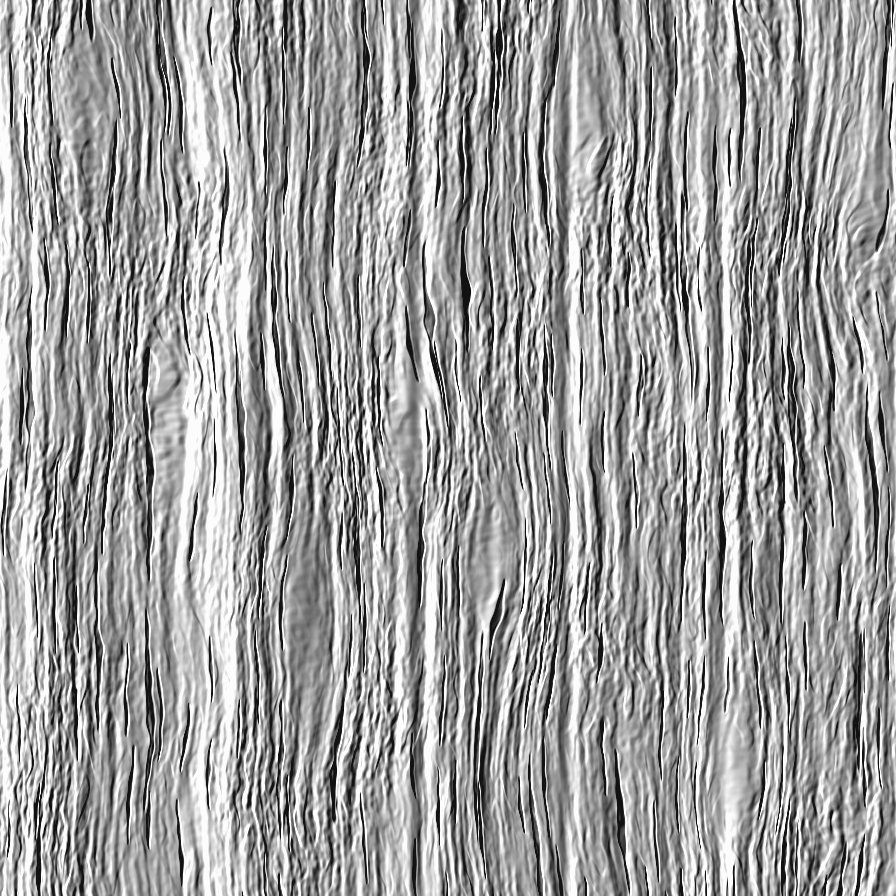
Give the GLSL for this texture, as a Shadertoy shader.

```glsl
// Weathered wooden planks in black and white, with upright grain.
// A height field of stretched gradient noise, bent around oval knots, is lit
// from the upper left; dark cracks and plank seams are laid over it.

const float BASE_TONE = 0.60;
const float RELIEF = 0.98;            // strength of the lit slopes
const float LIGHT_STEP = 0.0012;      // distance used to measure a slope
const vec2 TO_LIGHT = vec2(-0.9, 0.45);
const float CRACK_DARKNESS = 0.50;
const float SEAM_DARKNESS = 0.36;
const int KNOTS = 8;
const int SEAMS = 6;
// Each seam: position, groove depth, glow of the worn edge
const vec3 SEAM[SEAMS] = vec3[SEAMS](
    vec3(0.020, 0.35, 1.3), vec3(0.245, 0.15, 1.7), vec3(0.462, 1.0, 0.8),
    vec3(0.627, 1.0, 0.6), vec3(0.800, 0.70, 0.9), vec3(0.988, 0.60, 0.7));

vec2 hash2(vec2 p) {
    vec3 h = fract(p.xyx * vec3(0.1031, 0.1030, 0.0973));
    h += dot(h, h.yzx + 33.33);
    return fract((h.xx + h.yz) * h.zy);
}

float corner(vec2 cell, vec2 offset) {
    return dot(2.0 * hash2(cell) - 1.0, offset);
}

float gradientNoise(vec2 p) {
    vec2 i = floor(p), f = p - i;
    vec2 u = f * f * f * (f * (6.0 * f - 15.0) + 10.0);
    vec2 e = vec2(1.0, 0.0);
    return mix(mix(corner(i, f), corner(i + e, f - e), u.x),
               mix(corner(i + e.yx, f - e.yx), corner(i + e.xx, f - e.xx), u.x), u.y);
}

// Bends the grain: slow waves, lens-shaped knots, then a small ragged wobble
vec2 bendGrain(vec2 p) {
    vec2 q = p;
    q.x += 0.030 * gradientNoise(p * vec2(5.0, 3.5) + 40.0);
    for (int i = 0; i < KNOTS; i++) {
        vec2 rnd = hash2(vec2(float(i) * 3.7 + 1.0, 17.0));
        vec2 center = vec2((float(i) + 0.2 + 0.6 * rnd.x) / float(KNOTS), rnd.y);
        vec2 d = p - center;
        vec2 s = d / vec2(0.045, 0.10);
        q.x -= 0.65 * d.x * exp(-dot(s, s));
    }
    q.x += 0.007 * gradientNoise(p * vec2(14.0, 11.0) + 70.0);
    q.x += 0.0022 * gradientNoise(p * vec2(40.0, 45.0) + 90.0);
    return q;
}

// One tapered upright crack per cell, in columns shifted at random
float cracks(vec2 q, vec2 cells, float halfWidth, float share) {
    vec2 g = q * cells;
    float column = floor(g.x);
    g.y += 7.0 * hash2(vec2(column + 50.0, cells.x)).x;
    vec2 id = vec2(column + 50.0, floor(g.y) + 50.0);
    vec2 rnd = hash2(id + cells);
    vec2 f = fract(g);
    float taper = 1.0 - abs(2.0 * f.y - 1.0) / mix(0.55, 1.0, rnd.y);
    float ragged = 0.8 + 1.2 * gradientNoise(q * vec2(30.0, 38.0) + 20.0);
    float w = halfWidth * sqrt(max(taper, 0.0)) * ragged;
    float d = abs(f.x - mix(0.22, 0.78, rnd.x)) / cells.x;
    float present = step(hash2(id + 130.0).x, share) * smoothstep(0.0, 0.12, taper);
    return present * (1.0 - smoothstep(w - 0.0011, w + 0.0011, d));
}

// Height of the wood in x, crack cover in y
vec2 woodSurface(vec2 p) {
    vec2 q = bendGrain(p);
    float crack = max(cracks(q, vec2(14.0, 4.0), 0.0038, 0.62),
                      cracks(q + 3.0, vec2(36.0, 8.5), 0.0021, 0.55));
    float roughness = smoothstep(-0.15, 0.30, gradientNoise(p * vec2(8.0, 5.0) + 11.0));
    float chipNoise = gradientNoise(q * vec2(95.0, 30.0) + 5.0);
    float height = 0.0050 * gradientNoise(q * vec2(60.0, 4.5) + 31.0);
    height += 0.0019 * gradientNoise(q * vec2(150.0, 12.0) + 63.0);
    height += 0.0013 * (0.55 + 0.7 * roughness) * smoothstep(-0.15, 0.15, chipNoise);
    height += 0.0009 * (0.6 + roughness) * gradientNoise(q * vec2(190.0, 110.0));
    return vec2(height - 0.0013 * crack, crack);
}

// Light change in x, groove cover in y
vec2 plankSeams(vec2 p) {
    vec2 seams = vec2(0.0);
    for (int i = 0; i < SEAMS; i++) {
        vec3 seam = SEAM[i];
        float wander = mix(0.024, 0.005, seam.y);
        float d = p.x - seam.x;
        d -= wander * gradientNoise(vec2(p.y * 5.0, float(i) * 9.3 + 0.5));
        float groove = seam.y * exp(-pow(abs(d) / 0.0075, 2.0));
        float litEdge = seam.y * exp(-pow(abs(d - 0.014) / 0.006, 2.0));
        float glow = seam.z * exp(-pow(abs(d + 0.006) / 0.030, 2.0));
        seams += vec2(0.34 * litEdge + 0.20 * glow - SEAM_DARKNESS * groove, groove);
    }
    return seams;
}

void mainImage(out vec4 fragColor, in vec2 fragCoord) {
    vec2 p = fragCoord / iResolution.y;

    // Relief lit from the upper left
    vec2 surface = woodSurface(p);
    float towardLight = woodSurface(p + LIGHT_STEP * TO_LIGHT).x;
    float slope = (surface.x - towardLight) / LIGHT_STEP;

    // Seams, cracks and slow changes of tone
    vec2 seams = plankSeams(p);
    float tone = BASE_TONE + RELIEF * slope * (1.0 - 0.6 * min(seams.y, 1.0));
    tone += seams.x - CRACK_DARKNESS * surface.y;
    tone += 0.14 * gradientNoise(p * vec2(8.0, 2.5) + 25.0);

    fragColor = vec4(vec3(clamp(tone, 0.07, 0.99)), 1.0);
}
```
